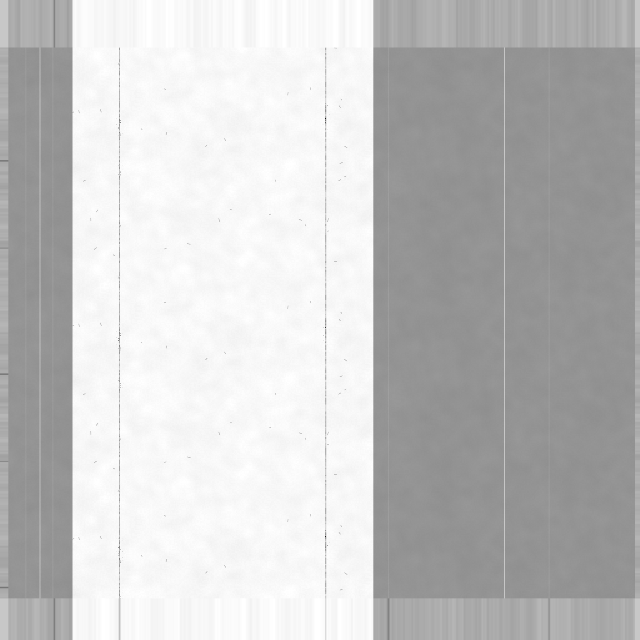
Reproduce this texture map procedurally as a WebGL 1 fragment shader.

```glsl
precision highp float;
// Worn plaster panel between two grey panels, framed by streaked borders.
uniform vec2 u_resolution;

#define LEFT_EDGE 0.0130
#define WHITE_START 0.1133
#define WHITE_END 0.5833
#define RIGHT_EDGE 0.9922
#define BOTTOM_EDGE 0.0651
#define TOP_EDGE 0.9258
#define WHITE_TONE 0.974
#define GREY_TONE 0.577
#define BORDER_TONE 0.675
#define CORNER_TONE 0.78
#define REPEATS 3.0
#define GRAIN 0.014

float hash(vec2 p) {
  return fract(sin(dot(p, vec2(127.1, 311.7))) * 4375.85);
}

// Antialiased coverage of the interval a..b.
float span(float x, float a, float b, float pixel) {
  return clamp((x - a) / pixel + 0.5, 0.0, 1.0)
       - clamp((x - b) / pixel + 0.5, 0.0, 1.0);
}

float line(float x, float center, float width, float pixel) {
  return span(x, center - 0.5 * width, center + 0.5 * width, pixel);
}

// Layered sines, periodic in the vertical direction.
float mottle(vec2 p) {
  float sum = 0.0;
  for (int i = 0; i < 30; i++) {
    float n = float(i);
    float angle = n * 2.39996;
    float frequency = 5.0 + n * 1.5;
    float fx = cos(angle) * frequency;
    float fy = floor(sin(angle) * frequency / REPEATS + 0.5) * REPEATS;
    float wave = 6.28318 * (fx * p.x + fy * p.y + hash(vec2(n, 3.0)));
    sum += sin(wave + 0.8 * sin(6.28318 * REPEATS * p.y + 23.0 * p.x + n))
         / (1.0 + 0.06 * n);
  }
  return sum / 4.0;
}

// Bands of mixed width along one axis, signed.
float streaks(float t, float seed) {
  float sum = 0.0;
  float scale = 48.0;
  for (int i = 0; i < 4; i++) {
    float cell = floor(t * scale);
    float f = smoothstep(0.25, 0.75, fract(t * scale));
    sum += mix(hash(vec2(cell, seed)), hash(vec2(cell + 1.0, seed)), f) - 0.5;
    scale *= 1.9;
    seed += 7.0;
  }
  return sum * 0.5;
}

// Sparse short scratches, one per chosen cell.
float scratches(vec2 p, float density, float amount) {
  vec2 q = vec2(p.x, fract(p.y * REPEATS) / REPEATS) * density;
  vec2 cell = floor(q);
  float chosen = step(1.0 - amount, hash(cell + 5.0));
  vec2 d = fract(q) - 0.3 - 0.4 * vec2(hash(cell), hash(cell + 19.0));
  float angle = 6.28318 * hash(cell + 31.0);
  vec2 along = vec2(cos(angle), sin(angle));
  float reach = 0.07 + 0.18 * hash(cell + 43.0);
  d -= along * clamp(dot(d, along), -reach, reach);
  return chosen * (1.0 - smoothstep(0.02, 0.13, length(d)));
}

// Broken dark joint with clumps of chipped plaster.
float seam(vec2 p, float center, float clumpA, float clumpB, float pixel) {
  float v = fract(p.y * REPEATS);
  float clump = exp(-pow((v - clumpA) / 0.045, 2.0))
              + 0.7 * exp(-pow((v - clumpB) / 0.025, 2.0));
  float broken = hash(vec2(floor(v * 120.0), center));
  float crack = line(p.x, center, 0.0013, pixel) * (0.16 + 0.3 * broken);
  float spread = exp(-pow((p.x - center) / 0.004, 2.0));
  return crack * (1.0 + 0.4 * clump)
       + 0.55 * spread * clump * scratches(p, 300.0, 0.42);
}

void main() {
  vec2 uv = gl_FragCoord.xy / u_resolution;
  vec2 px = 1.0 / u_resolution;
  float white = span(uv.x, WHITE_START, WHITE_END, px.x);
  float insideX = span(uv.x, LEFT_EDGE, RIGHT_EDGE, px.x);
  float insideY = span(uv.y, BOTTOM_EDGE, TOP_EDGE, px.y);
  float cloud = mottle(uv);
  float v = fract(uv.y * REPEATS);
  float grain = hash(floor(vec2(uv.x, v / REPEATS) * 512.0)) - 0.5;

  // Plaster with scratches and two vertical joints.
  float plaster = WHITE_TONE + 0.013 * cloud + GRAIN * grain;
  plaster -= 0.2 * scratches(uv, 110.0, 0.025);
  plaster -= seam(uv, 0.1868, 0.414, 0.199, px.x);
  plaster -= seam(uv, 0.5090, 0.450, 0.490, px.x);

  // Grey panels with pale lines.
  float grey = GREY_TONE + 0.008 * cloud + 0.6 * GRAIN * grain;
  grey += 0.20 * line(uv.x, 0.0625, 0.0013, px.x);
  grey += 0.24 * line(uv.x, 0.7884, 0.0013, px.x);
  grey += 0.04 * (line(uv.x, 0.0404, 0.0013, px.x) + line(uv.x, 0.0826, 0.0013, px.x)
                + line(uv.x, 0.6070, 0.0013, px.x) + line(uv.x, 0.8580, 0.0013, px.x));
  float panel = mix(grey, plaster, white);

  // Top and bottom borders with vertical streaks.
  float lower = step(uv.y, 0.5);
  float bands = streaks(uv.x, 2.0 + 40.0 * lower);
  float cap = mix(BORDER_TONE + 0.065 * bands, 0.979 + 0.045 * bands, white);
  cap -= 0.16 * line(uv.x, 0.0850, 0.0025, px.x);
  cap -= lower * (0.22 * line(uv.x, 0.1868, 0.0028, px.x)
                + 0.14 * line(uv.x, 0.5090, 0.0020, px.x)
                + 0.14 * line(uv.x, 0.6070, 0.0030, px.x)
                + 0.10 * line(uv.x, 0.8580, 0.0030, px.x));

  // Side borders with horizontal streaks, and pale corners.
  float side = BORDER_TONE + 0.065 * streaks(v / REPEATS, 11.0);
  float leftSide = step(uv.x, 0.5);
  side -= leftSide * (0.20 * line(v, 0.246, 0.007, px.y * REPEATS)
                    + 0.14 * line(v, 0.837, 0.006, px.y * REPEATS));
  float outer = mix(CORNER_TONE, side, insideY);
  float tone = mix(outer, mix(cap, panel, insideY), insideX);
  gl_FragColor = vec4(vec3(clamp(tone, 0.0, 1.0)), 1.0);
}
```
